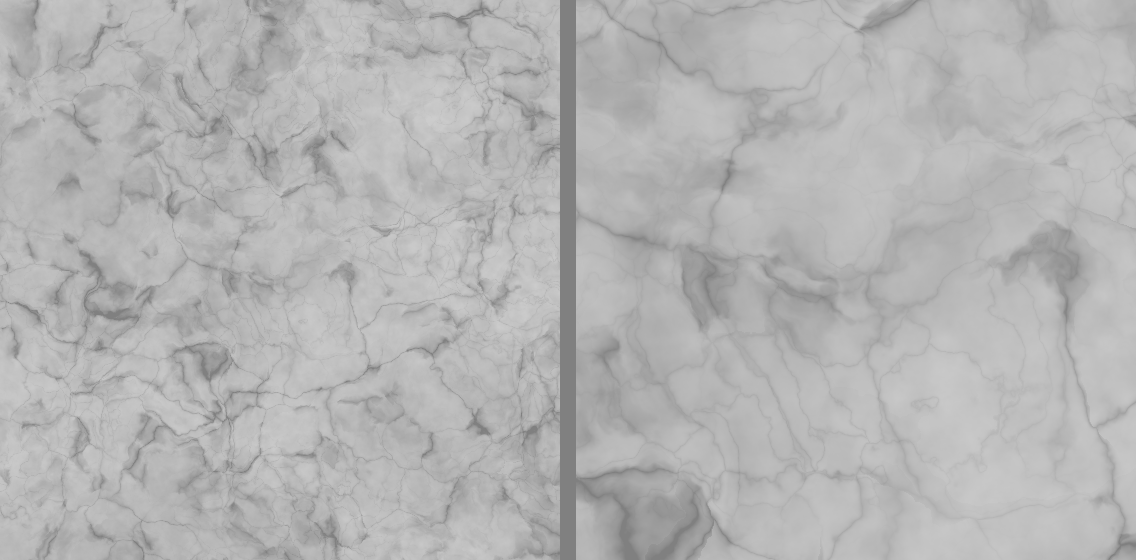
Left, the full canvas; right, a detail of the centre.
Reproduce this texture procedurally as a three.js fragment shader.

```glsl
varying vec2 vUv;

vec2 hash2(vec2 p) {
  vec3 q = fract(p.xyx * vec3(0.1031, 0.1030, 0.0973));
  q += dot(q, q.yzx + 33.33);
  return fract((q.xx + q.yz) * q.zy);
}

float valueNoise(vec2 p) {
  vec2 i = floor(p), f = fract(p);
  f = f * f * (3.0 - 2.0 * f);
  float low = mix(hash2(i).x, hash2(i + vec2(1.0, 0.0)).x, f.x);
  float high = mix(hash2(i + vec2(0.0, 1.0)).x, hash2(i + 1.0).x, f.x);
  return mix(low, high, f.y);
}

float fractalNoise(vec2 p) {
  float sum = 0.0, amplitude = 0.5;
  for (int i = 0; i < 6; i++) {
    sum += amplitude * valueNoise(p);
    p = mat2(1.6, 1.2, -1.2, 1.6) * p + 17.3;
    amplitude *= 0.5;
  }
  return sum;
}

// Cellular noise: x = distance to the cell border, y = random value of the cell
vec2 cells(vec2 p) {
  vec2 base = floor(p), nearest = vec2(9.0), second = vec2(9.0);
  float id = 0.0;
  for (int y = -1; y <= 1; y++) {
    for (int x = -1; x <= 1; x++) {
      vec2 cell = base + vec2(float(x), float(y));
      vec2 toSeed = cell + hash2(cell) - p;
      if (dot(toSeed, toSeed) < dot(nearest, nearest)) {
        second = nearest;
        nearest = toSeed;
        id = hash2(cell + 71.0).y;
      } else if (dot(toSeed, toSeed) < dot(second, second)) {
        second = toSeed;
      }
    }
  }
  float border = dot(0.5 * (nearest + second), normalize(second - nearest));
  return vec2(border, id);
}

// Crack that fades and swells along its length
float vein(vec2 p, float dist, float width, float seed) {
  float presence = smoothstep(0.32, 0.68, valueNoise(p * 7.0 + seed));
  float swell = mix(0.6, 2.0, smoothstep(0.4, 0.9, valueNoise(p * 19.0 + seed)));
  return (0.12 + 0.88 * presence) * exp(-max(dist, 0.0) / (width * swell));
}

void main() {
  vec2 p = vUv + 3.0;

  // Jagged displacement shared by all cracks
  vec2 warp = vec2(fractalNoise(p * 8.0), fractalNoise(p * 8.0 + 41.0)) - 0.5;
  vec2 fineWarp = vec2(fractalNoise(p * 30.0 + 9.0), fractalNoise(p * 30.0 + 63.0)) - 0.5;
  vec2 q = p + 0.13 * warp + 0.02 * fineWarp;

  float mainDist = cells(q * 5.5).x / 5.5;
  float branchDist = cells(q * 12.0 + 23.0).x / 12.0;
  float hairDist = cells((q + 0.02 * fineWarp) * 29.0 + 57.0).x / 29.0;

  // Pale ground with clouds, flat patches and grain
  float clouds = fractalNoise(p * 4.0 + 11.0);
  float patches = cells((p + 0.16 * warp) * 9.0 + 83.0).y;
  float grain = fractalNoise(p * 65.0 + 29.0);
  float tone = 0.752 + 0.13 * (clouds - 0.5) + 0.022 * (patches - 0.5);
  tone += 0.07 * (grain - 0.5);

  // Smoky mottling gathered in drifts
  float drift = smoothstep(0.42, 0.66, fractalNoise(p * 5.0 + 37.0));
  float smoke = smoothstep(0.43, 0.7, fractalNoise(q * 24.0 + 5.0));
  tone -= 0.075 * smoke * (0.2 + 0.8 * drift);

  // Dark blots clinging to the cracks
  float nearVein = exp(-max(min(mainDist, branchDist * 1.4), 0.0) / 0.013);
  float blot = smoothstep(0.53, 0.66, fractalNoise(q * 23.0 + 91.0));
  tone -= 0.13 * blot * nearVein;

  // Cracks from wide to hairline
  tone -= 0.125 * vein(p, mainDist, 0.0028, 13.0);
  tone -= 0.085 * vein(p, branchDist, 0.0022, 47.0);
  tone -= 0.055 * vein(p, hairDist, 0.0016, 79.0);

  gl_FragColor = vec4(vec3(clamp(tone, 0.5, 0.8)), 1.0);
}
```
